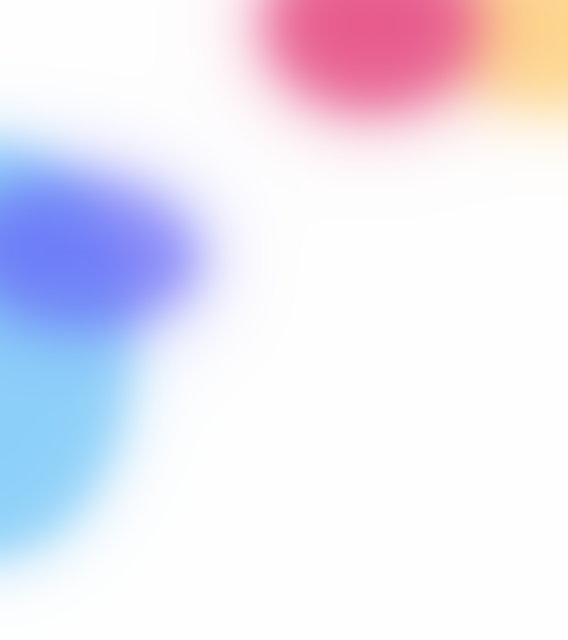
This background is drawn by a WebGL 2 fragment shader. Its source:

```glsl
#version 300 es
precision highp float;
// Soft blurred ellipses of sky blue, violet, amber and rose on a white ground.

uniform vec2 u_resolution;
out vec4 fragColor;

// Colours
const vec3 WHITE  = vec3(0.996, 0.996, 0.997);
const vec3 SKY    = vec3(0.550, 0.815, 0.975);
const vec3 VIOLET = vec3(0.390, 0.390, 0.965);
const vec3 AMBER  = vec3(0.993, 0.840, 0.555);
const vec3 ROSE   = vec3(0.905, 0.355, 0.550);

// Ellipses: centre.xy, radii.zw, in units of canvas height
const vec4 SKY_SHAPE    = vec4(-0.026, 0.452, 0.235, 0.326);
const vec4 VIOLET_SHAPE = vec4( 0.124, 0.606, 0.185, 0.120);
const vec4 AMBER_SHAPE  = vec4( 0.867, 0.961, 0.190, 0.135);
const vec4 ROSE_SHAPE   = vec4( 0.580, 0.963, 0.167, 0.140);

const float VIOLET_TILT = -0.08;
const float VIOLET_OPACITY = 0.76;
const float NARROW_BLUR = 0.039;
const float WIDE_BLUR = 0.046;

// Approximate signed distance to a tilted ellipse
float ellipseDistance(vec2 p, vec4 shape, float tilt) {
    float c = cos(tilt), s = sin(tilt);
    vec2 q = p - shape.xy;
    q = vec2(c * q.x + s * q.y, c * q.y - s * q.x);
    float k = length(q / shape.zw);
    float slope = length(q / (shape.zw * shape.zw));
    return k * (k - 1.0) / max(slope, 1e-4);
}

// Coverage of an ellipse with a Gaussian-like edge
float softEllipse(vec2 p, vec4 shape, float tilt, float blur) {
    float d = ellipseDistance(p, shape, tilt);
    return 1.0 / (1.0 + exp(clamp(1.6 * d / blur, -30.0, 30.0)));
}

void main() {
    vec2 p = gl_FragCoord.xy / u_resolution.y;
    vec3 color = WHITE;

    // Cool pair at the left
    color = mix(color, SKY, softEllipse(p, SKY_SHAPE, 0.0, NARROW_BLUR));
    float violet = softEllipse(p, VIOLET_SHAPE, VIOLET_TILT, WIDE_BLUR);
    color = mix(color, VIOLET, VIOLET_OPACITY * violet);

    // Warm pair at the top right
    color = mix(color, AMBER, softEllipse(p, AMBER_SHAPE, 0.0, WIDE_BLUR));
    color = mix(color, ROSE, softEllipse(p, ROSE_SHAPE, 0.0, WIDE_BLUR));

    fragColor = vec4(color, 1.0);
}
```
